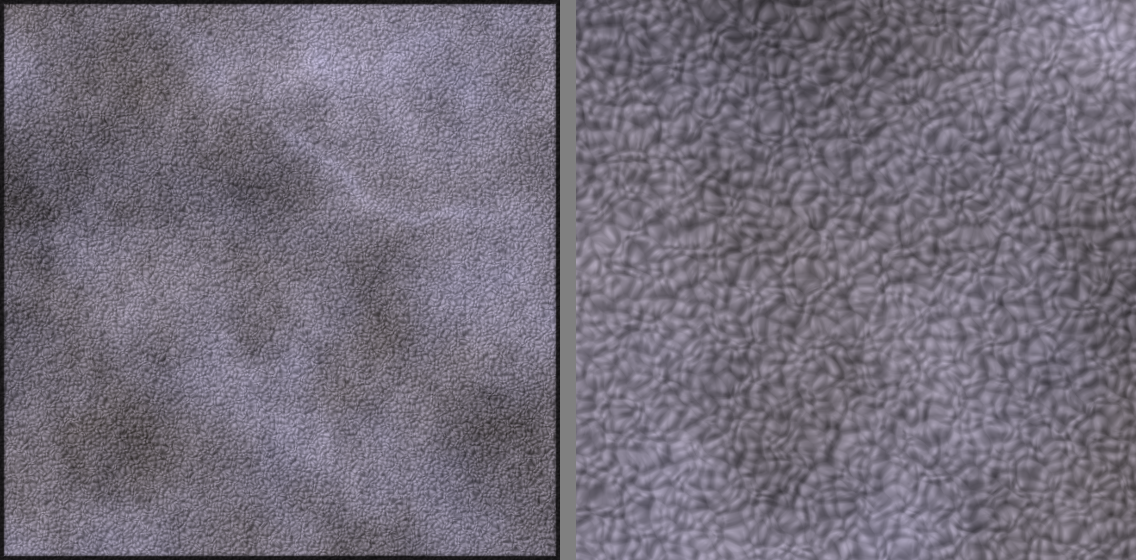
Left, the full canvas; right, a detail of the centre.
Write a Shadertoy shader that draws this texture.

```glsl
const vec3 HIDE_COLOR = vec3(0.450, 0.428, 0.478);
const vec3 COOL_SHIFT = vec3(-0.10, -0.02, 0.24);
const vec3 BORDER_COLOR = vec3(0.098, 0.092, 0.098);
const float BORDER_WIDTH = 0.0072;
const float GRAIN_SCALE = 150.0;

float hash12(vec2 p) {
    vec3 q = fract(vec3(p.xyx) * 0.1031);
    q += dot(q, q.yzx + 33.33);
    return fract((q.x + q.y) * q.z);
}

vec2 hash22(vec2 p) {
    return vec2(hash12(p), hash12(p + 57.3));
}

float valueNoise(vec2 p) {
    vec2 cell = floor(p);
    vec2 f = fract(p);
    f = f * f * (3.0 - 2.0 * f);
    float low = mix(hash12(cell), hash12(cell + vec2(1, 0)), f.x);
    float high = mix(hash12(cell + vec2(0, 1)), hash12(cell + vec2(1, 1)), f.x);
    return mix(low, high, f.y);
}

float fbm(vec2 p, int octaves) {
    float sum = 0.0;
    float amplitude = 0.5;
    for (int i = 0; i < octaves; i++) {
        sum += amplitude * (valueNoise(p) - 0.5);
        p = mat2(0.8, 0.6, -0.6, 0.8) * p * 2.03 + 17.7;
        amplitude *= 0.54;
    }
    return sum;
}

// Distance to the nearest scattered grain centre
float grainDistance(vec2 p) {
    vec2 cell = floor(p);
    float nearest = 4.0;
    for (int y = -1; y <= 1; y++) {
        for (int x = -1; x <= 1; x++) {
            vec2 neighbour = cell + vec2(x, y);
            vec2 offset = neighbour + hash22(neighbour) - p;
            nearest = min(nearest, dot(offset, offset));
        }
    }
    return sqrt(nearest);
}

// Embossed pebbles lit from the upper left
float leatherGrain(vec2 uv, float scale) {
    vec2 p = uv * scale;
    p += 0.9 * vec2(valueNoise(p * 0.6), valueNoise(p * 0.6 + 91.0));
    vec2 light = vec2(-0.17, 0.20);
    float relief = grainDistance(p - light) - grainDistance(p + light);
    float crevice = 0.45 - grainDistance(p);
    float fibre = valueNoise(p * 2.1 + 31.0) - 0.5;
    return -0.20 * relief + 0.15 * crevice + 0.12 * fibre;
}

float fallingCurve(float x) {
    return 0.54 + 0.38 * exp(-4.0 * (x - 0.36));
}

float risingCurve(float x) {
    return 0.56 + 0.33 * smoothstep(0.20, 0.58, x) + 0.08 * smoothstep(0.68, 0.82, x);
}

// Soft band around a curve, given its height and slope
float crease(float offset, float slope, float width) {
    float d = offset / (width * sqrt(1.0 + slope * slope));
    return exp(-d * d);
}

float creases(vec2 uv) {
    vec2 p = uv + 0.07 * vec2(fbm(uv * 7.0, 3), fbm(uv * 7.0 + 40.0, 3));
    float fallY = fallingCurve(p.x);
    float riseY = risingCurve(p.x);
    float riseSlope = (risingCurve(p.x + 0.01) - riseY) / 0.01;
    float falling = crease(p.y - fallY, 4.0 * (fallY - 0.54), 0.016);
    float rising = crease(p.y - riseY, riseSlope, 0.032);
    rising *= 1.0 - smoothstep(0.78, 0.88, p.x);
    float wear = smoothstep(-0.25, 0.2, fbm(uv * 9.0 + 5.0, 3));
    return (0.9 * falling + rising) * wear;
}

void mainImage(out vec4 fragColor, in vec2 fragCoord) {
    vec2 uv = fragCoord / iResolution.xy;
    float pixel = 1.0 / min(iResolution.x, iResolution.y);

    // Cloudy dye, small stains and worn creases
    float clouds = fbm(uv * 4.5 + 8.0, 5);
    float stains = fbm(uv * vec2(38.0, 27.0) + 63.0, 3);
    float worn = creases(uv);
    float grain = leatherGrain(uv, GRAIN_SCALE);
    float tone = 0.36 * clouds + 0.11 * stains + 0.085 * worn;

    // Cool worn areas against warmer dark areas
    float coolness = 0.45 * fbm(uv * 6.0 + 120.0, 4) + 0.5 * clouds + 0.14 * worn;
    vec3 hide = HIDE_COLOR * (1.0 + 2.2 * (tone + grain));
    hide += 0.45 * COOL_SHIFT * coolness;

    // Dark rim with a faint shadow inside it
    vec2 margin = min(uv, 1.0 - uv);
    float edge = min(margin.x, margin.y);
    hide *= mix(0.80, 1.0, smoothstep(BORDER_WIDTH, BORDER_WIDTH + 0.006, edge));
    vec3 border = BORDER_COLOR * (1.0 + 2.5 * grain);
    float inside = smoothstep(BORDER_WIDTH - pixel, BORDER_WIDTH + pixel, edge);
    fragColor = vec4(clamp(mix(border, hide, inside), 0.0, 1.0), 1.0);
}
```
